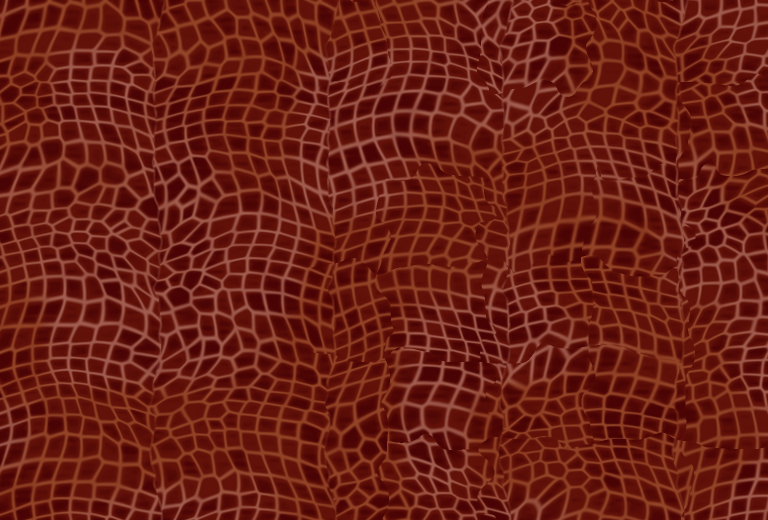
Reproduce this texture procedurally as a Shadertoy shader.

```glsl
const float PANEL_WIDTH = 0.335;
const float BAND_HEIGHT = 0.28;
const vec2 SCALE_COUNT = vec2(27.0, 30.0);
const float TAU = 6.28318;

const vec3 DEEP_RED = vec3(0.285, 0.012, 0.016);
const vec3 WARM_RED = vec3(0.385, 0.070, 0.032);
const vec3 TAN_GROOVE = vec3(0.575, 0.265, 0.150);
const vec3 PINK_GLOSS = vec3(0.630, 0.365, 0.310);

float hash(vec2 p) {
    return fract(sin(dot(p, vec2(127.1, 311.7))) * 43758.5453);
}

vec2 hash2(vec2 p) {
    return vec2(hash(p), hash(p + 17.3));
}

float noise(vec2 p) {
    vec2 i = floor(p), f = fract(p);
    f = f * f * (3.0 - 2.0 * f);
    return mix(mix(hash(i), hash(i + vec2(1, 0)), f.x),
               mix(hash(i + vec2(0, 1)), hash(i + vec2(1, 1)), f.x), f.y);
}

// Centre of one scale: some areas are near square, others are loose
vec2 scaleCentre(vec2 id) {
    float jitter = mix(0.16, 0.78, smoothstep(0.25, 0.8, noise(id * 0.21)));
    return id + 0.5 + (hash2(id) - 0.5) * jitter;
}

// Rounded distance to the nearest groove in x, scale id in yz
vec3 scales(vec2 p, float roundness) {
    vec2 base = floor(p), id = base, centre = p;
    float nearest = 9.0;
    for (int j = -1; j <= 1; j++)
    for (int i = -1; i <= 1; i++) {
        vec2 cell = base + vec2(i, j);
        vec2 c = scaleCentre(cell);
        float d = dot(c - p, c - p);
        if (d < nearest) { nearest = d; id = cell; centre = c; }
    }
    float sum = 0.0;
    for (int j = -1; j <= 1; j++)
    for (int i = -1; i <= 1; i++) {
        if (i == 0 && j == 0) continue;
        vec2 c = scaleCentre(id + vec2(i, j));
        float d = dot(0.5 * (centre + c) - p, normalize(c - centre));
        sum += exp(-roundness * d);
    }
    return vec3(max(-log(sum) / roundness, 0.0), id);
}

// Slightly wandering position across the vertical panels
float panelPosition(vec2 uv) {
    float wander = 0.028 * (noise(vec2(uv.y * 9.0, 3.0)) - 0.5)
                 + 0.010 * (noise(vec2(uv.y * 45.0, 8.0)) - 0.5);
    return (uv.x + 0.035 + wander) / PANEL_WIDTH;
}

// Arched rows, alternating tall and short bands, and slipped patches
vec2 hideCoords(vec2 uv, float panel) {
    vec2 p = uv;
    float slipArea = smoothstep(0.55, 0.75, uv.x);
    vec2 ragged = 0.05 * vec2(noise(uv * 22.0), noise(uv * 22.0 + 40.0));
    vec2 patchId = floor((uv + ragged) * vec2(5.2, 5.8));
    p += step(0.45, hash(patchId)) * slipArea * 0.045 * (hash2(patchId + 5.0) - 0.5);

    p.y -= 0.034 * abs(sin(0.5 * TAU * panel));
    p.y += BAND_HEIGHT * hash(vec2(floor(panel), 2.0));
    p += 0.016 * (vec2(noise(uv * 8.0), noise(uv * 8.0 + 60.0)) - 0.5);

    vec2 q = p * SCALE_COUNT;
    q.y += 0.38 * sin(TAU * p.y / BAND_HEIGHT);
    q.x += 0.45 * sin(TAU * p.y / BAND_HEIGHT + 6.0 * p.x);
    return q;
}

vec3 leather(vec2 uv) {
    float panel = panelPosition(uv);
    vec3 s = scales(hideCoords(uv, panel), 26.0);

    // Dyed scale faces with faint horizontal streaks
    float streak = noise(uv * vec2(30.0, 130.0));
    float tone = 0.40 * hash(s.yz + 9.0) + 0.35 * streak + 0.45 * noise(uv * 11.0);
    tone += 0.25 * (1.0 - smoothstep(0.12, 0.32, s.x)) - 0.14;
    vec3 face = mix(DEEP_RED, WARM_RED, smoothstep(0.15, 0.80, tone));

    // Pale grooves, and a crinkled line where panels meet
    float width = 0.155 * mix(0.8, 1.2, noise(uv * 26.0));
    float groove = 1.0 - smoothstep(0.0, width, s.x);
    float seamDistance = abs(fract(panel + 0.5) - 0.5) * PANEL_WIDTH;
    float seam = 1.0 - smoothstep(0.0005, 0.004, seamDistance);
    groove = max(groove, 0.75 * seam * noise(uv * vec2(40.0, 60.0)));
    groove *= mix(0.85, 1.08, noise(uv * 34.0 + 12.0));

    float gloss = smoothstep(0.45, 0.75, noise(uv * 6.0 + 31.0));
    vec3 grooveColour = mix(TAN_GROOVE, PINK_GLOSS, gloss);
    return mix(face, grooveColour, clamp(groove, 0.0, 1.0));
}

void mainImage(out vec4 fragColor, in vec2 fragCoord) {
    // Average four samples to smooth the edges
    vec3 colour = vec3(0.0);
    for (int k = 0; k < 4; k++) {
        vec2 offset = 0.5 * vec2(k % 2, k / 2) - 0.25;
        colour += leather((fragCoord + offset) / iResolution.y);
    }
    fragColor = vec4(colour * 0.25, 1.0);
}
```
